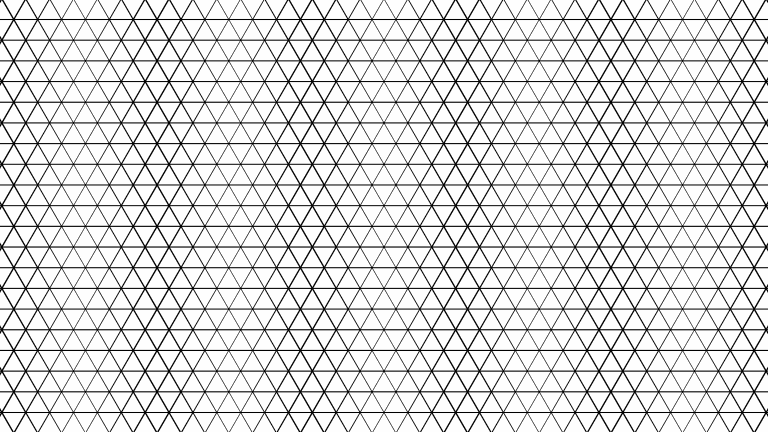
Give the GLSL for this pattern, as a Shadertoy shader.

```glsl
// Triangular lattice of thin black lines on white, with diagonals that swell in vertical bands.

const float ROW = 0.04788;           // spacing of the lines, in canvas heights
const float SIDE = ROW * 1.1547005;  // edge length of a triangle

float hash(float n) {
    return fract(sin(n * 12.9898) * 43758.547);
}

// Distance to the nearest line of a family placed at whole numbers
float lineDistance(float t) {
    return abs(fract(t + 0.5) - 0.5) * ROW;
}

// Share of a pixel covered by a line, exact even for hairlines
float coverage(float dist, float width, float pixel) {
    float near = max(-0.5 * width, dist - 0.5 * pixel);
    float far = min(0.5 * width, dist + 0.5 * pixel);
    return clamp((far - near) / pixel, 0.0, 1.0);
}

void mainImage(out vec4 fragColor, in vec2 fragCoord) {
    float pixel = 1.0 / iResolution.y;
    vec2 p = (fragCoord - 0.5 * iResolution.xy) * pixel;

    // Lattice coordinates, with a vertex half a row above the centre
    float x = p.x / SIDE;
    float y = p.y / ROW - 0.5;
    float level = lineDistance(y);
    float rising = lineDistance(x - 0.5 * y);
    float falling = lineDistance(x + 0.5 * y);

    // Each half-cell column has its own diagonal weight
    float column = 0.5 * (floor(2.0 * x) + 0.5);
    float diagonalWidth = 0.0023 - 0.0009 * cos(6.2831853 * column / 6.35);
    float levelWidth = 0.0023 + 0.0004 * hash(floor(y + 0.5));

    // Overlay the three families
    float paper = 1.0 - coverage(level, levelWidth, pixel);
    paper *= 1.0 - coverage(rising, diagonalWidth, pixel);
    paper *= 1.0 - coverage(falling, diagonalWidth, pixel);

    // Small knots where the lines meet
    float knot = max(level, max(rising, falling));
    paper *= smoothstep(-0.5 * pixel, 0.5 * pixel, knot - 0.0016);

    fragColor = vec4(vec3(0.995 * paper), 1.0);
}
```
